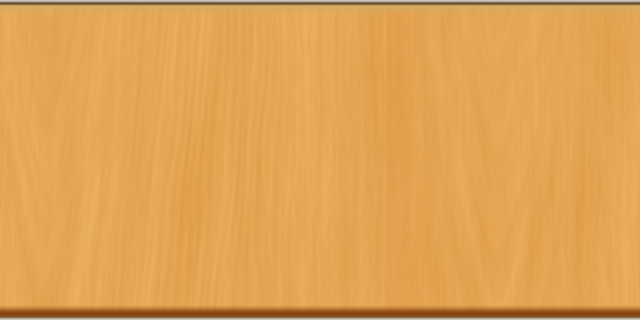
This texture is drawn by a WebGL 2 fragment shader. Its source:

```glsl
#version 300 es
precision highp float;
// Honey-coloured wooden plank with soft upright grain, a fine dark top rim and a brown lower edge.

uniform vec2 u_resolution;
out vec4 fragColor;

const vec3 WOOD_DARK = vec3(0.865, 0.595, 0.265);
const vec3 WOOD_LIGHT = vec3(0.928, 0.698, 0.382);
const vec3 WOOD_ORANGE = vec3(0.875, 0.585, 0.265);
const vec3 RIM_TAN = vec3(0.82, 0.67, 0.38);
const vec3 RIM_DARK = vec3(0.38, 0.30, 0.19);
const vec3 EDGE_BROWN = vec3(0.53, 0.26, 0.05);
const vec3 EDGE_SHADE = vec3(0.48, 0.36, 0.24);
const vec3 PALE_GREY = vec3(0.80, 0.77, 0.72);

// Random unit gradient for a lattice cell
vec2 cellGradient(vec2 cell) {
    vec3 q = fract(vec3(cell.xyx) * vec3(0.1031, 0.1030, 0.0973));
    q += dot(q, q.yzx + 33.33);
    float angle = 6.2832 * fract((q.x + q.y) * q.z);
    return vec2(cos(angle), sin(angle));
}

float gradientNoise(vec2 p) {
    vec2 i = floor(p), f = fract(p);
    vec2 w = f * f * f * (f * (f * 6.0 - 15.0) + 10.0);
    vec2 e = vec2(0.0, 1.0);
    float a = dot(cellGradient(i), f);
    float b = dot(cellGradient(i + e.yx), f - e.yx);
    float c = dot(cellGradient(i + e.xy), f - e.xy);
    float d = dot(cellGradient(i + e.yy), f - e.yy);
    return mix(mix(a, b, w.x), mix(c, d, w.x), w.y);
}

float bump(float x, float centre, float width) {
    float d = (x - centre) / width;
    return exp(-d * d);
}

// Long streaks: each octave is finer and a little weaker
float streaks(vec2 p) {
    float sum = 0.0, amplitude = 0.42;
    vec2 frequency = vec2(9.0, 0.8);
    for (int i = 0; i < 4; i++) {
        sum += amplitude * gradientNoise(p * frequency + float(i) * 17.3);
        frequency *= vec2(2.1, 1.7);
        amplitude *= 0.88;
    }
    return sum;
}

// Nested V-shaped growth rings that open upwards
float cathedral(vec2 p, float centre, float width, float steepness) {
    float dx = p.x - centre + 0.03 * gradientNoise(p * vec2(3.0, 2.5));
    float level = p.y - sqrt(steepness * steepness * dx * dx + 0.012);
    float rings = gradientNoise(vec2(level * 5.0, centre * 9.0 + dx * 2.0))
                + 0.5 * gradientNoise(vec2(level * 13.0, centre * 5.0 + dx * 3.0));
    return rings * bump(p.x, centre, width);
}

vec3 woodColor(vec2 p) {
    // The grain leans to the right on the left-hand board
    float lean = 0.10 * bump(p.x, 0.45, 0.32);
    float wobble = 0.008 * gradientNoise(p * vec2(4.0, 3.0));
    float seam = smoothstep(1.200, 1.215, p.x);
    vec2 q = vec2(p.x - lean * (p.y - 0.5) + wobble + seam * 3.0, p.y);

    float plain = 1.0 - 0.55 * bump(p.x, 1.56, 0.13) - 0.35 * bump(p.x, 0.15, 0.12);
    float tone = 0.55 + 0.62 * plain * streaks(q);
    tone += 0.42 * cathedral(p, 1.56, 0.18, 4.5);
    tone += 0.40 * cathedral(p, 0.15, 0.17, 5.0);

    // Fine ripples and short pores
    float ripple = sin(245.0 * q.x + 7.0 * gradientNoise(q * vec2(9.0, 2.0)));
    tone += 0.09 * ripple * bump(p.x, 0.68, 0.32);
    tone += 0.14 * gradientNoise(q * vec2(95.0, 16.0));
    tone += 0.12 * gradientNoise(p * vec2(2.2, 2.6) + 4.0);

    vec3 color = mix(WOOD_DARK, WOOD_LIGHT, clamp(tone, 0.0, 1.0));
    float warmth = seam * exp(-max(p.x - 1.21, 0.0) / 0.13);
    return mix(color, WOOD_ORANGE, 0.42 * warmth);
}

// Tan band, dark line and pale outer line, by distance from the top
vec3 topRim(vec3 color, float depth) {
    color = mix(color, RIM_TAN, 0.8 * (1.0 - smoothstep(0.018, 0.050, depth)));
    color = mix(color, RIM_DARK, 1.0 - smoothstep(0.011, 0.019, depth));
    return mix(color, PALE_GREY, 1.0 - smoothstep(0.002, 0.011, depth));
}

// Rounded brown edge with a pale outer line, by distance from the bottom
vec3 bottomEdge(vec3 color, float depth) {
    color = mix(color, EDGE_BROWN, 1.0 - smoothstep(0.019, 0.049, depth));
    color = mix(color, EDGE_SHADE, 1.0 - smoothstep(0.008, 0.016, depth));
    return mix(color, PALE_GREY, 1.0 - smoothstep(0.002, 0.010, depth));
}

void main() {
    vec2 p = gl_FragCoord.xy / u_resolution.y;
    vec3 color = woodColor(p);
    color = topRim(color, 1.0 - p.y);
    color = bottomEdge(color, p.y);
    fragColor = vec4(color, 1.0);
}
```
